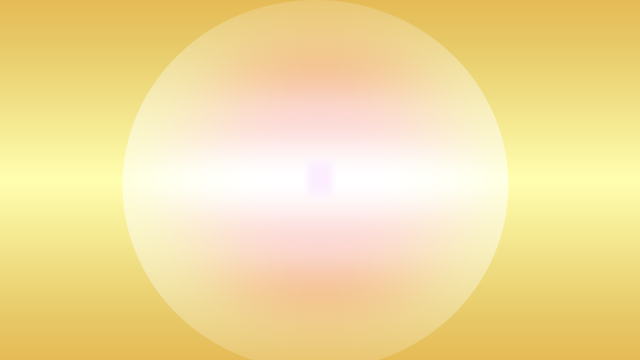
Give the GLSL for this background, as a WebGL 1 fragment shader.

```glsl
precision highp float;
// Golden horizontal sheen behind a pale translucent disc with a pink and white glow.

uniform vec2 u_resolution;

const vec3 GOLD = vec3(0.898, 0.733, 0.337);
const vec3 SAND = vec3(0.910, 0.804, 0.424);
const vec3 LEMON = vec3(1.0, 1.0, 0.690);
const vec3 PEACH = vec3(0.965, 0.659, 0.510);
const vec3 ROSE = vec3(0.988, 0.839, 0.824);
const vec3 LAVENDER = vec3(0.988, 0.933, 1.0);
const vec3 WHITE = vec3(1.0);

// Disc placement, in canvas heights from the canvas centre
const vec2 DISC_CENTER = vec2(-0.0127, -0.0139);
const vec2 DISC_RADII = vec2(0.536, 0.514);

// Vertical sheen: light is 0 at the top and bottom, 1 on the middle line
vec3 sheen(float light) {
  vec3 outer = mix(GOLD, SAND, clamp(light / 0.3, 0.0, 1.0));
  return mix(outer, LEMON, clamp((light - 0.3) / 0.7, 0.0, 1.0));
}

// Glow hue runs from peach through rose to white
vec3 glowColor(float light, float whiteness) {
  vec3 blush = mix(PEACH, ROSE, smoothstep(0.3, 0.65, light));
  return mix(blush, WHITE, whiteness);
}

// Soft-edged rectangle, 1 inside and 0 outside
float softBox(vec2 p, vec2 inner, vec2 outer) {
  vec2 fade = 1.0 - smoothstep(inner, outer, abs(p));
  return fade.x * fade.y;
}

// Antialiased ellipse coverage
float ellipseMask(vec2 p, vec2 radii, float pixel) {
  float edge = (length(p / radii) - 1.0) * min(radii.x, radii.y);
  return 1.0 - smoothstep(-pixel, pixel, edge);
}

void main() {
  vec2 p = (gl_FragCoord.xy - 0.5 * u_resolution) / u_resolution.y;
  float pixel = 0.75 / u_resolution.y;
  float light = 1.0 - 2.0 * abs(p.y);
  vec3 background = sheen(light);

  // Translucent veil, strongest along the bright middle band
  vec3 disc = mix(background, WHITE, mix(0.17, 0.6, light));

  // Radial glow
  float radius = length(p / DISC_RADII);
  float whiteness = smoothstep(0.6, 1.0, light);
  float glow = 1.0 - smoothstep(0.25, 1.0, radius);
  glow = mix(glow, sqrt(glow), whiteness);
  disc = mix(disc, glowColor(light, whiteness), glow);

  // Small lavender core
  float core = softBox(p - vec2(0.0, 0.006), vec2(0.016, 0.02), vec2(0.052, 0.075));
  disc = mix(disc, LAVENDER, core);

  float mask = ellipseMask(p - DISC_CENTER, DISC_RADII, pixel);
  gl_FragColor = vec4(mix(background, disc, mask), 1.0);
}
```
